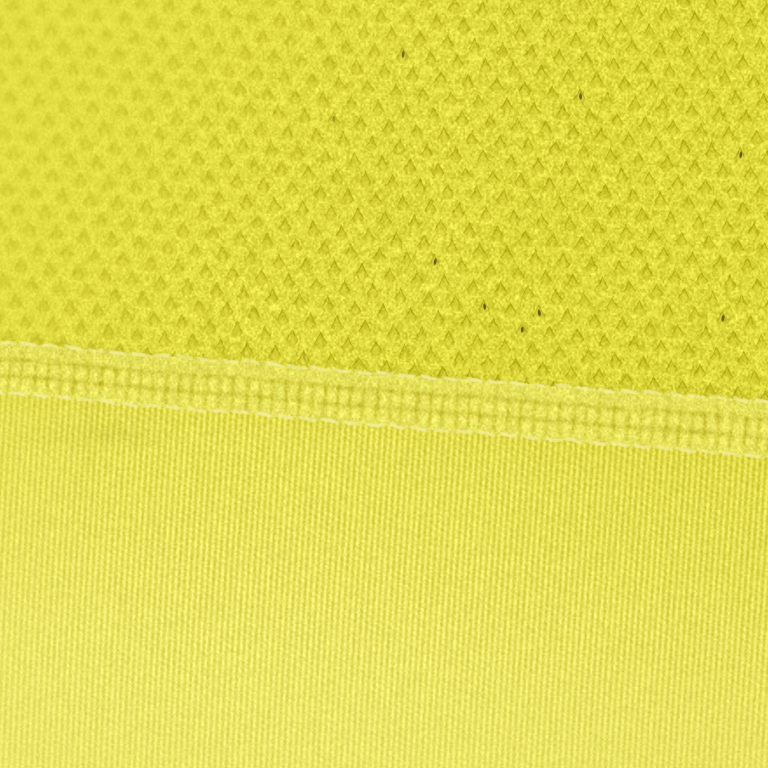
Reproduce this texture procedurally as a Shadertoy shader.

```glsl
// Yellow sportswear cloth: perforated mesh above, a stitched seam, fine ribbing below.
const float TAU = 6.2831853;
// Mesh
const vec2 HOLE_ORIGIN = vec2(0.566, 0.657);
const vec2 HOLE_STEP_A = vec2(0.0362, -0.0047);
const vec2 HOLE_STEP_B = vec2(0.0225, 0.0212);
const vec2 HOLE_SIZE = vec2(0.0085, 0.0125);
const float SPECK_CHANCE = 0.035;
const float YARN_CONTRAST = 0.2;
// Seam and ribbing
const float SEAM_CELL = 0.0172;
const float STITCH_LENGTH = 0.029;
const float RIB_PERIOD = 0.0075;
const float RIB_LEAN = 0.06;
const float RIB_CONTRAST = 0.07;
// Colours
const vec3 MESH_LIGHT = vec3(0.885, 0.868, 0.265);
const vec3 MESH_DEEP = vec3(0.866, 0.846, 0.235);
const vec3 HOLE_COLOR = vec3(0.815, 0.785, 0.185);
const vec3 SPECK_COLOR = vec3(0.24, 0.21, 0.04);
const vec3 RIB_UPPER = vec3(0.9, 0.877, 0.335);
const vec3 RIB_LOWER = vec3(0.923, 0.903, 0.415);
const vec3 SEAM_COLOR = vec3(0.905, 0.885, 0.36);
const vec3 THREAD_COLOR = vec3(0.95, 0.935, 0.62);

float hash(vec2 p) {
    vec3 q = fract(p.xyx * 0.1031);
    q += dot(q, q.yzx + 33.33);
    return fract((q.x + q.y) * q.z);
}

float noise(vec2 p) {
    vec2 i = floor(p), f = fract(p);
    f = f * f * (3.0 - 2.0 * f);
    return mix(mix(hash(i), hash(i + vec2(1, 0)), f.x),
               mix(hash(i + vec2(0, 1)), hash(i + vec2(1, 1)), f.x), f.y);
}

// Fine loops of yarn leaning both ways, about -0.5 to 0.5
float yarn(vec2 p) {
    float left = noise(vec2(p.x + 0.5 * p.y, p.y - 0.5 * p.x) * vec2(360.0, 200.0));
    float right = noise(vec2(p.x - 0.5 * p.y, p.y + 0.5 * p.x) * vec2(360.0, 200.0) + 57.0);
    return 0.45 * (left + right - 1.0) + 0.6 * (noise(p * 440.0) - 0.5);
}

float seamCentre(float x) { return 0.5215 - 0.085 * x + 0.0045 * x * x; }
float seamHalf(float x) { return 0.033 + 0.0035 * x * x; }

vec3 meshCloth(vec2 p, float px) {
    float focus = smoothstep(-0.25, 0.45, p.x - 0.7 * (p.y - 0.6));
    vec2 bend = 0.003 * vec2(noise(p * 50.0), noise(p * 50.0 + 9.0)) - 0.0015;
    mat2 lattice = mat2(HOLE_STEP_A, HOLE_STEP_B);
    vec2 q = inverse(lattice) * (p + bend - HOLE_ORIGIN);
    vec2 id = round(q), r = lattice * (q - id);
    // Broad light, hollows round the holes and yarn
    vec3 col = mix(MESH_LIGHT, MESH_DEEP, smoothstep(0.0, 0.9, p.x + 0.5 * (0.75 - p.y)));
    float hollow = (cos(TAU * q.x) + cos(TAU * q.y) + cos(TAU * (q.x + q.y))) / 3.0;
    float thread = yarn(p) * YARN_CONTRAST * mix(0.3, 1.0, focus);
    col += thread - 0.022 * hollow;
    // Hole tapering to both ends, with a dark rim above and paler backing below
    float h = clamp(r.y / HOLE_SIZE.y, -1.0, 1.0);
    float inset = HOLE_SIZE.x * (1.0 - abs(h + 0.25 * (1.0 - h * h))) - abs(r.x);
    inset += 0.0016 * (noise(p * 200.0) - 0.5);
    float soft = max(mix(0.0045, 0.001, focus), px * 0.7);
    float hole = smoothstep(-soft, soft, inset) * smoothstep(1.0, 0.85, abs(h));
    float rim = smoothstep(0.0035, 0.0005, inset) * smoothstep(-0.6, 0.1, h);
    float backing = smoothstep(0.3, -0.5, h) * smoothstep(0.005, 0.001, abs(r.x));
    vec3 inside = HOLE_COLOR + 0.06 * backing - 0.1 * rim * focus + 0.7 * thread;
    col = mix(col, inside, hole * mix(0.55, 0.95, focus));
    vec2 lip = (r + vec2(0.0, 0.0125)) / vec2(0.008, 0.003);
    col += 0.04 * focus * exp(-dot(lip, lip));
    // Occasional dark gaps
    vec2 gap = (r - 0.001) / vec2(0.002, 0.0045);
    gap.x += 0.7 * gap.y * (hash(id) - 0.5);
    float speck = step(1.0 - SPECK_CHANCE, hash(id + 71.0)) * smoothstep(1.3, 0.5, length(gap));
    return mix(col, SPECK_COLOR, 0.75 * speck * smoothstep(0.3, 0.6, p.x));
}

vec3 ribCloth(vec2 p, float below) {
    float x = p.x - RIB_LEAN * p.y + 0.003 * sin(5.0 * p.y + 2.0 * p.x);
    float focus = smoothstep(-0.4, 0.3, p.x) * smoothstep(-0.35, 0.3, p.y);
    vec3 col = mix(RIB_UPPER, RIB_LOWER, smoothstep(0.0, 0.4, below));
    col -= vec3(0.012, 0.014, 0.03) * smoothstep(0.4, 1.0, p.x);
    // Ridges, their slanted loops and fine grain
    float ridge = cos(TAU * x / RIB_PERIOD);
    float loops = sin(TAU * (p.y / 0.0085 + 0.5 * x / RIB_PERIOD));
    col += RIB_CONTRAST * mix(0.3, 1.0, focus) * ridge * vec3(0.72, 0.77, 1.2);
    col += 0.012 * focus * loops + 0.09 * mix(0.5, 1.0, focus) * (noise(p * 430.0) - 0.5);
    // Faint crease and the shade beneath the seam
    vec2 crease = (p - vec2(0.13, 0.435)) / vec2(0.07, 0.016);
    return col - 0.03 * exp(-dot(crease, crease)) - vec3(0.015, 0.02, 0.045) * exp(-below / 0.018);
}

vec3 seamBand(vec2 p, float s) {
    float along = p.x - 0.08 * p.y + 0.006 * noise(p * vec2(40.0, 15.0));
    float cell = 0.5 + 0.5 * cos(TAU * along / SEAM_CELL);
    float cells = mix(1.0, 0.3, smoothstep(0.25, 0.5, s)) * smoothstep(-1.0, -0.7, s);
    vec3 col = SEAM_COLOR + 0.15 * yarn(p);
    col -= vec3(0.08, 0.085, 0.12) * pow(1.0 - cell, 4.0) * cells * (0.4 + 0.8 * noise(p * 75.0));
    float grooves = exp(-pow((s - 0.35) / 0.1, 2.0)) + exp(-pow((s + 0.3) / 0.1, 2.0));
    col -= vec3(0.075, 0.08, 0.1) * grooves * (0.3 + 0.9 * noise(p * 120.0));
    float puff = exp(-pow(s / 0.2, 2.0)) + exp(-pow((s + 0.62) / 0.22, 2.0));
    return col + 0.035 * puff * cell;
}

// Slightly slanted, frayed dashes; offset is the height above their axis
float stitchLine(float x, float offset, float phase) {
    float t = fract(x / STITCH_LENGTH + phase);
    float slant = 0.0025 * (0.5 - t) + 0.003 * (noise(vec2(x * 90.0, phase)) - 0.5);
    float dash = smoothstep(0.0, 0.2, t) * smoothstep(1.0, 0.7, t);
    float fray = 0.5 + 0.7 * noise(vec2(x * 210.0, phase + offset * 180.0));
    return min(dash * fray, 1.0) * smoothstep(0.0034, 0.001, abs(offset - slant));
}

void mainImage(out vec4 fragColor, in vec2 fragCoord) {
    vec2 p = fragCoord / iResolution.xy;
    float px = 1.0 / iResolution.y, edge = max(0.0012, px), w = seamHalf(p.x);
    float d = p.y - seamCentre(p.x) + 0.002 * (noise(vec2(p.x * 28.0, 3.0)) - 0.5);
    vec3 mesh = meshCloth(p, px) - 0.04 * exp(-max(d - w, 0.0) / 0.007);
    vec3 col = mix(ribCloth(p, max(-d - w, 0.0)), mesh, smoothstep(-edge, edge, d));
    col = mix(col, seamBand(p, d / w), 1.0 - smoothstep(-edge, edge, abs(d) - w));
    float thread = max(stitchLine(p.x, d - w, 0.2), stitchLine(p.x, d + w, 0.65));
    fragColor = vec4(clamp(mix(col, THREAD_COLOR, 0.85 * thread), 0.0, 1.0), 1.0);
}
```
